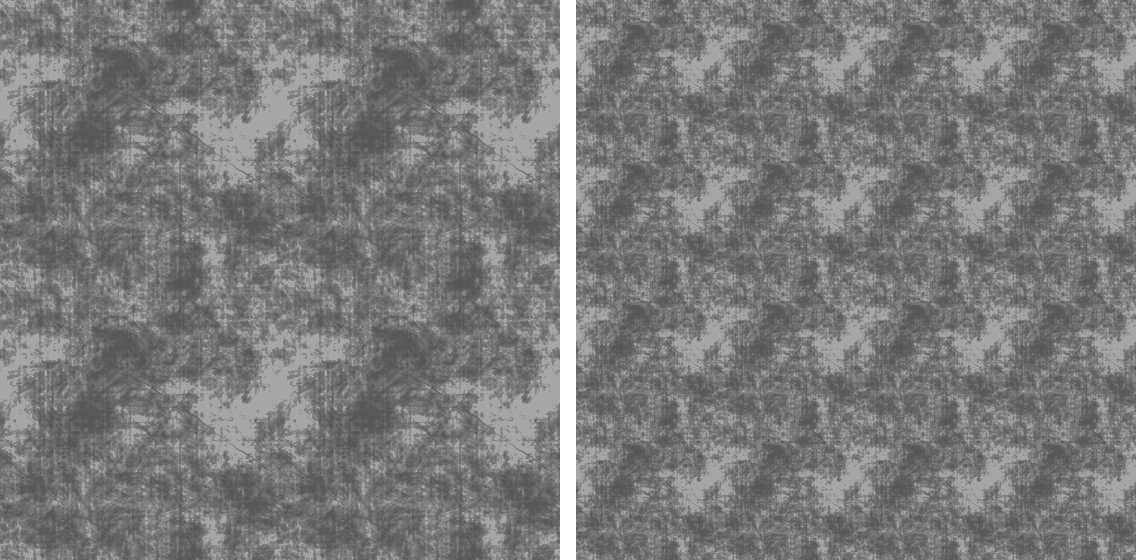
Left, the tile; right, the same tile 2 across and 2 down.
Give the GLSL for this texture, as a WebGL 2 fragment shader.

```glsl
#version 300 es
precision highp float;
// Worn grey concrete, a slab repeated two by two across the canvas.
// Wrapping noise octaves give blotches and grain, a tone curve flattens the
// pale patches, and thin joints, slanted cracks and pits are cut on top.

uniform vec2 u_resolution;
out vec4 outColor;

const float TAU = 6.2831853;
const float REPEATS = 2.0;
const float PALE_GREY = 0.65;
const float DARK_GREY = 0.33;

float hash(vec2 cell, float seed) {
  return fract(sin(dot(cell, vec2(127.1, 311.7)) + seed * 74.7) * 43758.5453);
}

// Centred value noise that wraps after "period" cells on the unit slab.
float noise(vec2 p, vec2 period, float seed) {
  vec2 g = p * period;
  vec2 cell = floor(g);
  vec2 f = g - cell;
  f = f * f * f * (f * (f * 6.0 - 15.0) + 10.0);
  vec2 lo = mod(cell, period);
  vec2 hi = mod(cell + 1.0, period);
  float bottom = mix(hash(lo, seed), hash(vec2(hi.x, lo.y), seed), f.x);
  float top = mix(hash(vec2(lo.x, hi.y), seed), hash(hi, seed), f.x);
  return mix(bottom, top, f.y) - 0.5;
}

// Shortest signed offset on the wrapping slab.
vec2 wrapOffset(vec2 d) {
  return fract(d + 0.5) - 0.5;
}

// Slowly fading octaves: broad blotches down to rough edges.
float blotches(vec2 p) {
  vec2 warp = vec2(noise(p, vec2(9.0), 1.0), noise(p, vec2(9.0), 2.0));
  vec2 q = p + 0.05 * warp;
  float sum = 0.0;
  float weight = 2.5;
  float period = 4.0;
  for (int i = 0; i < 6; i++) {
    sum += weight * noise(q, vec2(period), 10.0 + float(i));
    weight *= 0.87;
    period *= 2.0;
  }
  return sum;
}

// Fine speckle with upright and level brush streaks.
float grain(vec2 p) {
  return 1.2 * noise(p, vec2(220.0), 21.0)
       + 1.0 * noise(p, vec2(128.0, 8.0), 22.0)
       + 0.7 * noise(p, vec2(8.0, 110.0), 23.0);
}

// Broad light and dark bands across the slab.
float bands(vec2 p) {
  return 0.2 * cos(TAU * (p.x - 0.95)) - 0.3 * cos(TAU * 2.0 * (p.y - 0.73));
}

float toneToGrey(float tone) {
  float t = clamp(tone, -2.4, 1.7);
  float grey = 0.46 + 0.085 * t + 0.015 * t * t;
  return mix(grey, PALE_GREY, smoothstep(1.0, 1.45, t));
}

float stroke(float dist, float halfWidth, float pixel) {
  return 1.0 - smoothstep(halfWidth - 0.5 * pixel, halfWidth + 0.5 * pixel, dist);
}

// Straight joint across the slab, partly worn away along its length.
float joint(float across, float along, float at, float wear, float pixel) {
  float dist = abs(fract(across - at + 0.5) - 0.5);
  float n = noise(vec2(along, at), vec2(14.0, 1.0), 31.0 + at);
  return stroke(dist, 0.0018, pixel) * smoothstep(wear - 0.3, wear + 0.3, n + 0.5);
}

// Wavering crack from a to b, fading at both ends.
float crack(vec2 p, vec2 a, vec2 b, float pixel) {
  vec2 span = b - a;
  vec2 q = wrapOffset(p - 0.5 * (a + b));
  q.y += 0.03 * noise(p, vec2(7.0), 41.0) + 0.006 * noise(p, vec2(40.0), 42.0);
  float t = clamp(dot(q, span) / dot(span, span), -0.5, 0.5);
  float fade = 1.0 - smoothstep(0.35, 0.5, abs(t));
  float strength = 0.65 + 0.8 * noise(p, vec2(16.0), 43.0);
  return stroke(length(q - t * span), 0.0016, pixel) * fade * strength;
}

// Sparse small pits, one chance per cell.
float pits(vec2 p, float count, float pixel) {
  vec2 cell = floor(p * count);
  vec2 centre = 0.25 + 0.5 * vec2(hash(cell, 51.0), hash(cell, 52.0));
  float dist = length((fract(p * count) - centre) * vec2(0.7, 1.0)) / count;
  float radius = 0.002 + 0.004 * hash(cell, 53.0);
  return stroke(dist, radius, pixel + 0.003) * step(0.94, hash(cell, 54.0));
}

void main() {
  vec2 p = fract(gl_FragCoord.xy / u_resolution * REPEATS);
  float pixel = REPEATS / min(u_resolution.x, u_resolution.y);

  float grey = toneToGrey(blotches(p) + grain(p) + bands(p));

  // Joints, cracks and pits darken the surface.
  float cut = 0.75 * joint(p.x, p.y, 0.643, 0.2, pixel);
  cut = max(cut, 0.6 * joint(p.x, p.y, 0.143, 0.25, pixel));
  cut = max(cut, 0.4 * joint(p.x, p.y, 0.465, 0.6, pixel));
  cut = max(cut, 0.35 * joint(p.y, p.x, 0.042, 0.55, pixel));
  cut = max(cut, crack(p, vec2(-0.04, 0.37), vec2(0.52, 0.02), pixel));
  cut = max(cut, crack(p, vec2(0.45, 0.67), vec2(1.03, 0.28), pixel));
  cut = max(cut, 0.6 * crack(p, vec2(0.42, 1.08), vec2(0.78, 0.86), pixel));
  cut = max(cut, 0.6 * pits(p, 14.0, pixel));

  outColor = vec4(vec3(mix(grey, min(grey, DARK_GREY), clamp(cut, 0.0, 1.0))), 1.0);
}
```
